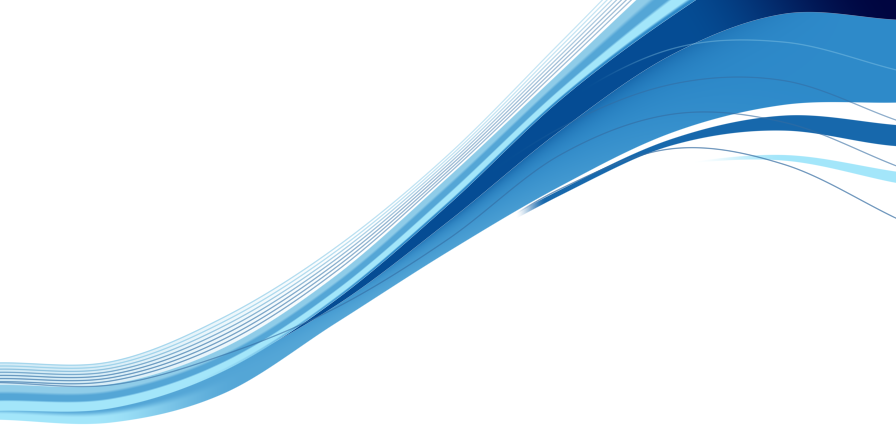
Reproduce this background procedurally as a Shadertoy shader.

```glsl
// Flowing blue ribbons sweeping from lower left to upper right over white.
// Each edge is a Catmull-Rom curve through nine evenly spaced heights; the
// areas between edges are filled with gradients, then fine strands are added.

const vec3 WHITE = vec3(1.0);
const vec3 PALE  = vec3(0.56, 0.80, 0.91);
const vec3 GLINT = vec3(0.64, 0.90, 0.98);
const vec3 SKY   = vec3(0.33, 0.65, 0.84);
const vec3 BLUE  = vec3(0.18, 0.54, 0.79);
const vec3 DEEP  = vec3(0.02, 0.30, 0.58);
const vec3 NAVY  = vec3(0.0, 0.02, 0.25);
const vec3 STRAND = vec3(0.20, 0.42, 0.63);
const float STRAND_HALF = 0.0012;   // half width of a strand
const int FAN_COUNT = 7;            // strands above the pale band

// Edge heights at x = 0, 0.25 ... 2, in units of the canvas height
const float FAN_TOP[9]   = float[9](0.190, 0.193, 0.292, 0.448, 0.654, 0.904, 1.156, 1.390, 1.620);
const float PALE_TOP[9]  = float[9](0.141, 0.143, 0.224, 0.385, 0.604, 0.839, 1.073, 1.286, 1.490);
const float DEEP_TOP[9]  = float[9](0.083, 0.089, 0.172, 0.331, 0.542, 0.776, 0.964, 1.117, 1.210);
const float SHEET_TOP[9] = float[9](0.102, 0.105, 0.182, 0.318, 0.505, 0.708, 0.878, 0.969, 0.956);
const float SHEET_LOW[9] = float[9](0.063, 0.057, 0.122, 0.279, 0.438, 0.584, 0.704, 0.766, 0.771);
const float BLADE_TOP[9] = float[9](0.0, 0.10, 0.20, 0.30, 0.440, 0.576, 0.690, 0.742, 0.721);
const float WISP_TOP[9]  = float[9](0.2, 0.25, 0.30, 0.40, 0.50, 0.58, 0.632, 0.654, 0.617);
const float ARCH[9]      = float[9](0.0, 0.10, 0.20, 0.30, 0.430, 0.578, 0.668, 0.633, 0.513);
const float LONG_ARC[9]  = float[9](0.146, 0.141, 0.208, 0.313, 0.466, 0.654, 0.745, 0.727, 0.630);
const float MID_ARC[9]   = float[9](0.0, 0.10, 0.20, 0.33, 0.545, 0.714, 0.812, 0.820, 0.732);
const float HIGH_ARC[9]  = float[9](0.0, 0.10, 0.20, 0.33, 0.560, 0.766, 0.891, 0.906, 0.844);

// Height of a curve at x
float curve(float k[9], float x) {
    float s = clamp(x * 4.0, 0.0, 7.999);
    int i = int(s);
    float f = s - float(i);
    float b = k[i], c = k[i + 1];
    float a = i > 0 ? k[max(i - 1, 0)] : 2.0 * b - c;
    float d = i < 7 ? k[min(i + 2, 8)] : 2.0 * c - b;
    return b + 0.5 * f * (c - a + f * (2.0 * a - 5.0 * b + 4.0 * c - d
             + f * (3.0 * (b - c) + d - a)));
}

// Approximate signed distance, positive above the curve
float above(float k[9], vec2 p) {
    float slope = (curve(k, p.x + 0.01) - curve(k, p.x - 0.01)) / 0.02;
    return (p.y - curve(k, p.x)) / sqrt(1.0 + slope * slope);
}

// Coverage of the area between two signed edge distances
float between(float top, float low, float px) {
    return smoothstep(-px, px, -top) * smoothstep(-px, px, low);
}

float strand(float d, float px) {
    return 1.0 - smoothstep(max(STRAND_HALF - px, 0.0), STRAND_HALF + px, abs(d));
}

void mainImage(out vec4 fragColor, in vec2 fragCoord) {
    vec2 p = fragCoord / iResolution.xy * vec2(2.0, 1.0);
    float px = 0.75 / iResolution.y;
    vec3 col = WHITE;

    // Fan of fine strands with a pale haze at its left end
    float fanTop = above(FAN_TOP, p), paleTop = above(PALE_TOP, p);
    float haze = between(fanTop, paleTop, px) * (1.0 - smoothstep(0.0, 0.9, p.x));
    col = mix(col, PALE, 0.4 * haze);
    for (int i = 0; i < FAN_COUNT; i++) {
        float t = float(i) / float(FAN_COUNT);
        vec3 tint = mix(PALE, STRAND, smoothstep(0.1, 0.6, t) * 0.8);
        float fade = mix(0.75, 0.5, smoothstep(0.3, 1.2, p.x));
        col = mix(col, tint, fade * strand(mix(fanTop, paleTop, t), px));
    }

    // Broad blue sheet, shaded under its upper edge
    float sheetTop = above(SHEET_TOP, p), sheetLow = above(SHEET_LOW, p);
    float depth = clamp(sheetTop / min(sheetTop - sheetLow, -0.001), 0.0, 1.0);
    vec3 sheet = mix(SKY, BLUE, smoothstep(0.7, 1.9, p.x + 0.5 * (1.0 - depth)));
    float shade = smoothstep(0.7, 1.1, p.x) * (1.0 - smoothstep(1.4, 1.9, p.x));
    sheet = mix(sheet, DEEP, 0.55 * shade * exp(-5.0 * depth));
    sheet = mix(sheet, GLINT, smoothstep(0.35, 0.7, depth) * (1.0 - smoothstep(0.2, 0.55, p.x)));
    col = mix(col, sheet, between(sheetTop, sheetLow, px));

    // Dark fold turning navy toward the upper right
    float deepTop = above(DEEP_TOP, p);
    vec3 fold = mix(DEEP, NAVY, smoothstep(1.5, 2.0, p.x + 0.6 * (p.y - 0.97)));
    col = mix(col, fold, between(deepTop, sheetTop, px));

    // Pale band with lengthwise streaks
    float t = paleTop / min(paleTop - deepTop, -0.001);
    vec3 band = mix(PALE, SKY, smoothstep(0.22, 0.38, t));
    band = mix(band, GLINT, smoothstep(0.56, 0.66, t));
    band = mix(band, BLUE, smoothstep(0.85, 0.95, t) * smoothstep(0.4, 0.9, p.x));
    col = mix(col, band, between(paleTop, deepTop, px));

    // Slim blade and wisp below the sheet, widening to the right
    float bladeTop = above(BLADE_TOP, p), wispTop = above(WISP_TOP, p);
    float bladeWidth = 0.011 + 0.036 * smoothstep(1.4, 2.0, p.x);
    float wispWidth = 0.05 * max(p.x - 1.5, 0.0);
    float blade = between(bladeTop, bladeTop + bladeWidth, px);
    float wisp = between(wispTop, wispTop + wispWidth, px);
    col = mix(col, mix(DEEP, BLUE, 0.45), blade * smoothstep(1.15, 1.22, p.x));
    col = mix(col, GLINT, wisp * smoothstep(1.54, 1.75, p.x));

    // Long strands crossing the ribbons
    col = mix(col, STRAND, 0.7 * strand(above(ARCH, p), px) * smoothstep(1.15, 1.2, p.x));
    col = mix(col, STRAND, 0.6 * strand(above(LONG_ARC, p), px));
    col = mix(col, STRAND, 0.55 * strand(above(MID_ARC, p), px) * smoothstep(1.1, 1.4, p.x));
    col = mix(col, PALE, 0.4 * strand(above(HIGH_ARC, p), px) * smoothstep(1.3, 1.5, p.x));

    fragColor = vec4(col, 1.0);
}
```
